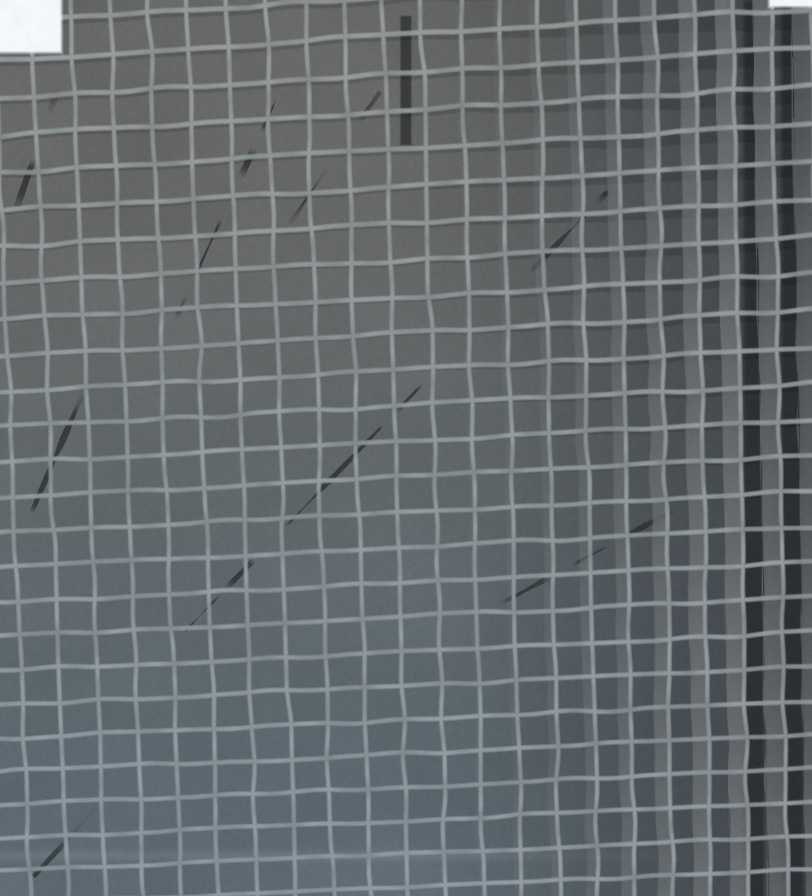
Reproduce this texture procedurally as a WebGL 1 fragment shader.

```glsl
precision highp float;
// Pale, slightly warped square lattice over a scuffed grey panel, with deep cells at the right.
uniform vec2 u_resolution;

const float ASPECT = 0.90625;
const vec2 BAR_HALF_WIDTH = vec2(0.0024, 0.0026);
const vec3 PANEL_WARM = vec3(0.395, 0.400, 0.395);
const vec3 PANEL_COOL = vec3(0.360, 0.410, 0.440);
const vec3 HOLE = vec3(0.245, 0.262, 0.280);
const vec3 WALL = vec3(0.455, 0.470, 0.480);
const vec3 BAR = vec3(0.565, 0.590, 0.590);
const vec3 SCUFF = vec3(0.180, 0.190, 0.200);
const vec3 GLARE = vec3(0.955, 0.965, 0.985);

float hash(vec2 p) {
  vec3 q = fract(vec3(p.xyx) * 0.1031);
  q += dot(q, q.yzx + 33.33);
  return fract((q.x + q.y) * q.z);
}

float noise(vec2 p) {
  vec2 i = floor(p);
  vec2 f = fract(p);
  f = f * f * (3.0 - 2.0 * f);
  return mix(mix(hash(i), hash(i + vec2(1.0, 0.0)), f.x),
             mix(hash(i + vec2(0.0, 1.0)), hash(i + vec2(1.0, 1.0)), f.x), f.y);
}

float fbm(vec2 p) {
  float sum = 0.0;
  float gain = 0.5;
  for (int i = 0; i < 4; i++) {
    sum += gain * noise(p);
    p = p * 2.03 + 17.0;
    gain *= 0.5;
  }
  return sum;
}

// Perspective tilt and uneven spacing, with a small wobble along each bar.
vec2 latticeCoord(vec2 p) {
  float u = 22.99 * p.x - 0.81 - p.y * (0.99 - 0.69 * p.x);
  float y = p.y + 0.064 * p.x * (1.0 - 0.35 * p.y);
  float v = 23.27 * y + 2.06 * y * y - 0.57;
  vec2 wobble = vec2(noise(vec2(floor(u + 0.5) * 7.3, v * 0.9)),
                     noise(vec2(u * 0.9, floor(v + 0.5) * 5.1 + 40.0)));
  return vec2(u, v) + 0.11 * (wobble - 0.5);
}

float boxMask(vec2 p, vec2 lo, vec2 hi, float soft) {
  vec2 d = max(lo - p, p - hi);
  return 1.0 - smoothstep(-soft, soft, max(d.x, d.y));
}

// Broken, uneven scratch from a to b.
float scuff(vec2 p, vec2 a, vec2 b, float soft) {
  vec2 ab = b - a;
  float h = clamp(dot(p - a, ab) / dot(ab, ab), 0.0, 1.0);
  float along = h * length(ab) * 42.0;
  float d = length(p - a - ab * h) + 0.003 * (noise(p * 45.0) - 0.5);
  float width = 0.0004 + 0.0022 * noise(vec2(along, a.x * 91.0));
  float gaps = smoothstep(0.28, 0.62, noise(vec2(along * 0.8, a.y * 67.0 + 9.0)));
  return (1.0 - smoothstep(width, width + soft, d)) * gaps;
}

void main() {
  vec2 uv = gl_FragCoord.xy / u_resolution;
  vec2 p = vec2(uv.x * ASPECT, 1.0 - uv.y);
  float soft = 0.0008 + 0.8 / u_resolution.y;
  vec2 grid = latticeCoord(p);
  vec2 cell = fract(grid);
  vec2 id = floor(grid);

  // Panel seen through the openings
  float depth = smoothstep(0.42, 0.90, p.x);
  vec3 color = mix(PANEL_WARM, PANEL_COOL, smoothstep(0.15, 0.95, p.y));
  color *= 0.93 + 0.10 * fbm(p * 6.0) + 0.05 * hash(id);
  color = mix(color, HOLE, 0.85 * depth);
  float posts = boxMask(p, vec2(0.83, 0.0), vec2(0.853, 1.1), 0.004)
              + boxMask(p, vec2(0.872, 0.0), vec2(0.897, 1.1), 0.004);
  color *= 1.0 - 0.35 * posts;
  float ledge = exp(-pow((p.y - 0.955) / 0.006, 2.0));
  color += 0.045 * ledge * (1.0 - depth);

  // Dark scratches and the narrow slot
  float marks = scuff(p, vec2(0.208, 0.703), vec2(0.677, 0.215), soft);
  marks = max(marks, scuff(p, vec2(0.189, 0.371), vec2(0.332, 0.059), soft));
  marks = max(marks, scuff(p, vec2(0.325, 0.247), vec2(0.423, 0.104), soft));
  marks = max(marks, scuff(p, vec2(0.029, 0.586), vec2(0.091, 0.443), soft));
  marks = max(marks, scuff(p, vec2(0.039, 0.977), vec2(0.104, 0.905), soft));
  marks = max(marks, scuff(p, vec2(0.553, 0.677), vec2(0.807, 0.540), soft));
  marks = max(marks, scuff(p, vec2(0.020, 0.228), vec2(0.072, 0.078), soft));
  marks = max(marks, boxMask(p, vec2(0.447, 0.018), vec2(0.459, 0.162), soft));
  color = mix(color, SCUFF, 0.8 * marks);

  // Cell walls: shaded undersides above, lit sides toward the right
  float underside = 0.55 * max(0.65 - p.y, 0.0) * (0.4 + depth);
  color *= 1.0 - 0.14 * (1.0 - smoothstep(underside, underside + 0.08, cell.y));
  float wallWidth = 0.07 + 0.43 * depth;
  float wall = smoothstep(1.0 - wallWidth - 0.05, 1.0 - wallWidth + 0.02, cell.x);
  vec3 wallColor = WALL * (0.90 + 0.10 * cell.y) * mix(1.0, 0.82, smoothstep(0.80, 0.90, p.x));
  color = mix(color, wallColor, wall * (0.12 + 0.75 * depth));

  // Front bars
  vec2 barDistance = abs(fract(grid + 0.5) - 0.5) / vec2(22.8, 25.3);
  vec2 bars = 1.0 - smoothstep(BAR_HALF_WIDTH - soft, BAR_HALF_WIDTH + soft, barDistance);
  vec3 barColor = BAR * (0.93 + 0.14 * noise(grid * 2.0));
  barColor += vec3(-0.01, 0.0, 0.025) * p.y;
  color = mix(color, barColor, 0.94 * max(bars.x, bars.y));

  // Bright light past the top corners, then fine grain
  float glare = boxMask(p, vec2(-0.1), vec2(0.069, 0.059), 0.003);
  glare = max(glare, boxMask(p, vec2(0.858, -0.1), vec2(1.0, 0.008), 0.003));
  color = mix(color, GLARE + 0.04 * (fbm(p * 50.0) - 0.5), glare);
  color += 0.018 * (noise(p * 380.0) - 0.5);
  gl_FragColor = vec4(color, 1.0);
}
```
